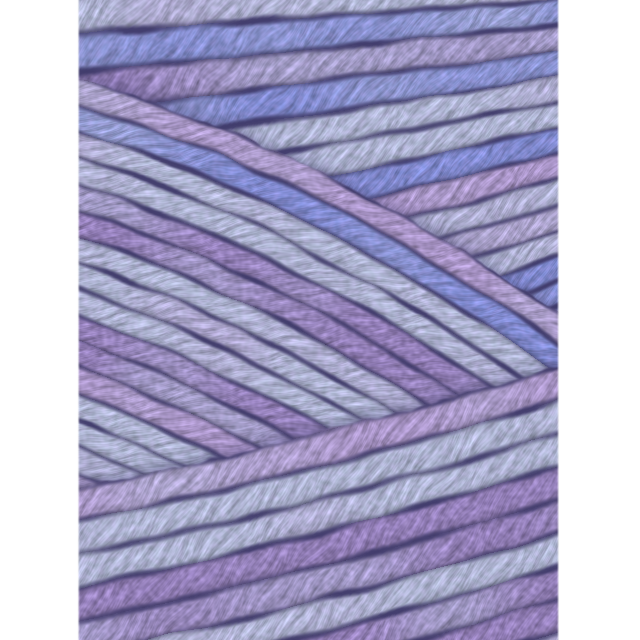
Write a Shadertoy shader that draws this texture.

```glsl
// Three crossing layers of twisted, space-dyed wool yarn on a white page.

const float TAU = 6.2831853;

// Dyes and shades
const vec3 MIST   = vec3(0.69, 0.725, 0.835);
const vec3 LILAC  = vec3(0.67, 0.59, 0.79);
const vec3 VIOLET = vec3(0.57, 0.49, 0.72);
const vec3 BLUE   = vec3(0.50, 0.55, 0.83);
const vec3 GAP    = vec3(0.25, 0.23, 0.42);
const vec3 PAPER  = vec3(1.0);

// Layout, in canvas units
const float PANEL_LEFT   = 0.123;
const float PANEL_RIGHT  = 0.872;
const float PANEL_BLUR   = 0.0025;
const float TOP_PITCH    = 0.040;
const float MIDDLE_PITCH = 0.041;
const float BOTTOM_PITCH = 0.052;
const float PLY_LENGTH   = 0.031;  // spacing of the twisted plies along a strand
const float PLY_LEAN     = 0.85;   // how far a ply travels across the strand
const float WOBBLE       = 0.006;
const float EDGE_BLUR    = 0.003;
const float SHADOW_REACH = 0.012;

// Dye order of the strands, downwards: 0 mist, 1 lilac, 2 violet, 3 blue
const int TOP_DYES[12]    = int[](0, 3, 2, 3, 0, 0, 3, 1, 0, 0, 0, 3);
const int MIDDLE_DYES[16] = int[](1, 3, 0, 0, 2, 2, 0, 0, 0, 2, 2, 1, 0, 0, 0, 1);
const int BOTTOM_DYES[9]  = int[](1, 0, 0, 2, 2, 0, 2, 2, 0);

vec2 randomGradient(vec2 cell) {
    vec3 h = fract(cell.xyx * vec3(0.1031, 0.1030, 0.0973));
    h += dot(h, h.yzx + 33.33);
    float angle = TAU * fract((h.x + h.y) * h.z);
    return vec2(cos(angle), sin(angle));
}

float gradientNoise(vec2 p) {
    vec2 i = floor(p), f = p - i;
    vec2 u = f * f * f * (f * (f * 6.0 - 15.0) + 10.0);
    vec2 e = vec2(0.0, 1.0);
    float low  = mix(dot(randomGradient(i), f),
                     dot(randomGradient(i + e.yx), f - e.yx), u.x);
    float high = mix(dot(randomGradient(i + e.xy), f - e.xy),
                     dot(randomGradient(i + e.yy), f - e.yy), u.x);
    return mix(low, high, u.y);
}

vec3 dyeColor(int dye) {
    return dye == 0 ? MIST : dye == 1 ? LILAC : dye == 2 ? VIOLET : BLUE;
}

// Shades strands stacked along "rows"; each strand runs along "dir".
vec3 yarn(vec2 p, float rows, vec2 dir, int dye, float seed) {
    float row = floor(rows);
    float across = 1.0 - 2.0 * fract(rows);
    float along = dot(p, normalize(dir)) + 0.37 * row + seed;

    // Slanted plies and the fibres that follow them
    float twist = along / PLY_LENGTH - PLY_LEAN * across
                + 0.7 * gradientNoise(vec2(along * 14.0, row * 5.3 + seed));
    float ply = cos(TAU * twist);
    vec2 fibreUv = vec2(twist * 3.2, across * 1.1 + row * 9.7 + seed);
    float fibre = gradientNoise(fibreUv)
                + 0.7 * gradientNoise(fibreUv * vec2(2.3, 2.0) + 31.0);
    float fuzz = gradientNoise(p * vec2(105.0, 125.0) + seed);

    // Dye drifting along the strand
    float drift = gradientNoise(vec2(along * 3.5, row * 3.7 + seed));
    vec3 other = dye == 0 ? LILAC : MIST;
    vec3 color = mix(dyeColor(dye), other, 0.55 * smoothstep(-0.1, 0.55, drift));
    color = mix(color, dye == 3 ? VIOLET : LILAC, clamp(0.12 + 0.35 * fuzz, 0.0, 0.4));

    // Rounded body, lit from above
    float body = sqrt(max(1.0 - across * across, 0.0));
    float light = mix(0.76, 1.0, body) + 0.035 * across
                + 0.06 * ply * body + 0.20 * fibre + 0.13 * fuzz;
    color *= light;

    // Broken dark gaps between neighbouring strands
    float joint = floor(rows + 0.5);
    float breakup = gradientNoise(vec2(along * 11.0 - 0.37 * row * 11.0, joint * 6.1 + seed));
    float gap = smoothstep(0.66, 1.0, abs(across) + 0.12 * breakup + 0.07 * fibre);
    return mix(color, GAP, gap * clamp(0.68 + 0.8 * breakup, 0.15, 0.95));
}

// Lays a strand layer over the one beneath and shades its rim.
vec3 overlay(vec3 below, vec3 layer, float depth) {
    float shadow = 0.38 * exp(-max(-depth, 0.0) / SHADOW_REACH);
    below = mix(below, GAP, shadow);
    return mix(below, layer, smoothstep(-EDGE_BLUR, EDGE_BLUR, depth));
}

void mainImage(out vec4 fragColor, in vec2 fragCoord) {
    vec2 uv = fragCoord / iResolution.xy;
    vec2 p = uv + WOBBLE * vec2(gradientNoise(uv * 11.0), gradientNoise(uv * 13.0 + 40.0));
    float x = p.x - PANEL_LEFT;
    float ragged = 0.006 * gradientNoise(uv * 38.0);

    // Top layer: a fan that steepens downwards
    float reach = PANEL_RIGHT - p.x;
    float topRows = (1.0 - p.y - 0.07 * reach) / (1.0 + 0.7 * reach) / TOP_PITCH + 1.0;
    int topDye = TOP_DYES[clamp(int(floor(topRows)), 0, 11)];
    vec3 color = yarn(p, topRows, vec2(1.0, 0.2), topDye, 3.1);

    // Middle layer: strands falling to the right
    float middleDepth = 0.876 - 0.28 * x - 0.28 * x * x - p.y;
    float middleRows = middleDepth / (MIDDLE_PITCH + 0.008 * x);
    int middleDye = MIDDLE_DYES[clamp(int(floor(middleRows)), 0, 15)];
    vec3 middle = yarn(p, middleRows, vec2(1.0, -0.49), middleDye, 17.4);
    color = overlay(color, middle, middleDepth + ragged);

    // Bottom layer: strands rising to the right
    float bottomDepth = 0.238 + 0.2 * x + 0.07 * x * x - p.y;
    float bottomRows = bottomDepth / BOTTOM_PITCH;
    int bottomDye = BOTTOM_DYES[clamp(int(floor(bottomRows)), 0, 8)];
    vec3 bottom = yarn(p, bottomRows, vec2(1.0, 0.26), bottomDye, 41.8);
    color = overlay(color, bottom, bottomDepth + ragged);

    // White side margins
    float inside = min(uv.x - PANEL_LEFT, PANEL_RIGHT - uv.x);
    color = mix(PAPER, color, smoothstep(-PANEL_BLUR, PANEL_BLUR, inside));
    fragColor = vec4(clamp(color, 0.0, 1.0), 1.0);
}
```
